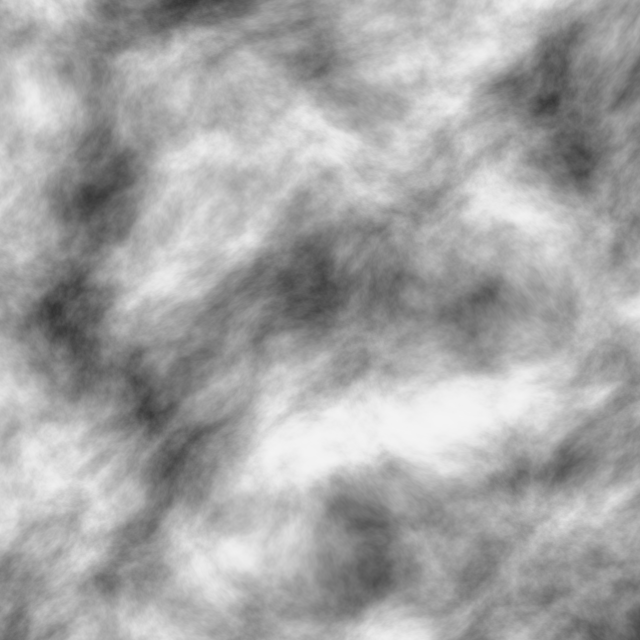
Give the GLSL for this texture, as a Shadertoy shader.

```glsl
#define STREAK_ANGLE 0.54
#define STREAK_SCALE vec2(2.7, 4.5)
#define OCTAVE_SCALE vec2(2.16, 1.98)
#define OCTAVES 7
#define GAIN 0.57
#define WARP_SCALE 2.4
#define WARP_AMOUNT 0.075
#define MEAN_TONE 0.66
#define CONTRAST 0.6
#define HIGHLIGHT_KNEE 0.82
#define HIGHLIGHT_RANGE 0.14

const float TAU = 6.28319;

// Turns the x axis towards the given direction
mat2 rotation(float angle) {
    float c = cos(angle), s = sin(angle);
    return mat2(c, -s, s, c);
}

vec2 hashGradient(vec2 cell) {
    float angle = TAU * fract(sin(dot(cell, vec2(127.1, 311.7))) * 43758.5);
    return vec2(cos(angle), sin(angle));
}

float gradientNoise(vec2 p) {
    vec2 cell = floor(p), f = fract(p);
    vec2 blend = f * f * f * (f * (f * 6.0 - 15.0) + 10.0);
    vec2 right = vec2(1.0, 0.0), up = vec2(0.0, 1.0);
    float bottom = mix(dot(hashGradient(cell), f),
                       dot(hashGradient(cell + right), f - right), blend.x);
    float top = mix(dot(hashGradient(cell + up), f - up),
                    dot(hashGradient(cell + 1.0), f - 1.0), blend.x);
    return mix(bottom, top, blend.y);
}

// Layered noise: broad octaves are streaked, fine ones grow rounder
float cloudNoise(vec2 p) {
    float sum = 0.0, amplitude = 1.0;
    mat2 turn = rotation(0.06);
    for (int i = 0; i < OCTAVES; i++) {
        sum += amplitude * gradientNoise(p);
        p = turn * (p * OCTAVE_SCALE) + vec2(17.3, 9.1);
        amplitude *= GAIN;
    }
    return sum;
}

// Two scales of drift bend the streaks and fray their edges
vec2 drift(vec2 p) {
    vec2 broad = vec2(gradientNoise(p + 3.7), gradientNoise(p + vec2(21.4, 8.2)));
    vec2 q = p * 3.1;
    vec2 fine = vec2(gradientNoise(q + 5.9), gradientNoise(q + vec2(13.6, 31.8)));
    return broad + 0.3 * fine;
}

void mainImage(out vec4 fragColor, in vec2 fragCoord) {
    vec2 uv = fragCoord / iResolution.y;

    // Stretched cloud field along the rising diagonal
    vec2 p = uv + WARP_AMOUNT * drift(uv * WARP_SCALE);
    p = rotation(STREAK_ANGLE) * p;
    float density = cloudNoise(p * STREAK_SCALE + vec2(6.3, 2.6));

    // Grey tone with softly rolled-off highlights
    float tone = MEAN_TONE + CONTRAST * density;
    float excess = max(tone - HIGHLIGHT_KNEE, 0.0);
    tone = min(tone, HIGHLIGHT_KNEE) + HIGHLIGHT_RANGE * tanh(excess / HIGHLIGHT_RANGE);
    fragColor = vec4(vec3(max(tone, 0.15)), 1.0);
}
```
